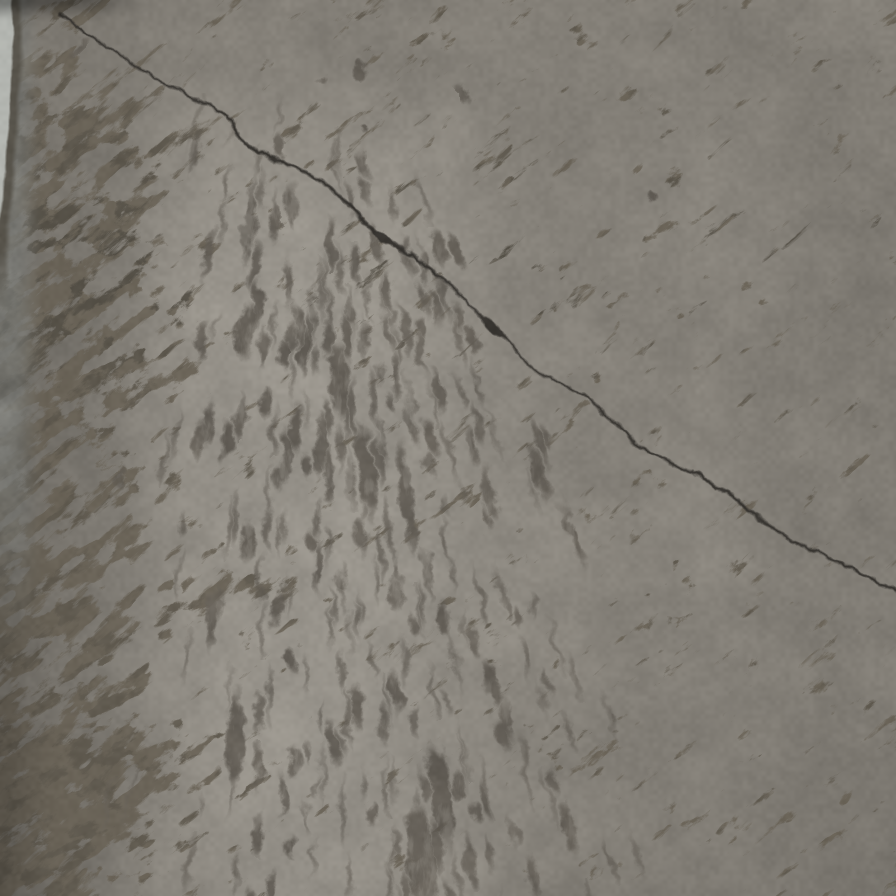
A Shadertoy shader for this texture:

```glsl
// Weathered concrete: a pale worn patch with chipped streaks fanning down,
// a brown stain along the left side and one thin crack running diagonally.
// Streaks live in a polar grid around an apex; mottling is value-noise fbm.
const vec3 WALL = vec3(0.525, 0.508, 0.477);
const vec3 PALE = vec3(0.592, 0.575, 0.543);
const vec3 CHIP = vec3(0.385, 0.365, 0.335);
const vec3 STAIN = vec3(0.405, 0.378, 0.33);
const vec3 STAIN_DARK = vec3(0.305, 0.287, 0.25);
const vec3 CRACK = vec3(0.20, 0.19, 0.175);
const vec3 STRIP = vec3(0.47, 0.475, 0.46);
const vec3 GAP_LIGHT = vec3(0.70, 0.71, 0.69);
const vec2 FAN_APEX = vec2(0.34, 1.22);
const vec2 FAN_CELL = vec2(0.036, 0.075);  // angle, radius
const int FAN_LAYERS = 5;
const float STREAK_CHANCE = 0.52;
const float CRACK_WIDTH = 0.0012;
const float SOFT = 0.0025;

const vec2 CRACK_PATH[14] = vec2[14](
  vec2(.065, .984), vec2(.17, .914), vec2(.254, .87), vec2(.271, .841),
  vec2(.352, .802), vec2(.426, .736), vec2(.456, .72), vec2(.553, .632),
  vec2(.599, .586), vec2(.658, .555), vec2(.71, .505), vec2(.794, .46),
  vec2(.885, .397), vec2(1.01, .335));

// Large chips: centre, half width, half length
const vec4 CHIPS[10] = vec4[10](
  vec4(.279, .755, .005, .045), vec4(.325, .77, .006, .02),
  vec4(.273, .63, .011, .03), vec4(.378, .575, .01, .042),
  vec4(.407, .475, .01, .05), vec4(.452, .45, .008, .048),
  vec4(.263, .175, .009, .05), vec4(.64, .405, .005, .032),
  vec4(.47, .04, .016, .06), vec4(.491, .11, .011, .055));

// Pits: centre, radius
const vec3 PITS[5] = vec3[5](vec3(.401, .92, .007), vec3(.358, .907, .004),
  vec3(.41, .858, .004), vec3(.728, .778, .005), vec3(.315, .475, .004));

float hash(vec2 p) { return fract(sin(dot(p, vec2(127.1, 311.7))) * 43758.5); }

float noise(vec2 p) {
  vec2 i = floor(p), f = fract(p);
  f = f * f * (3.0 - 2.0 * f);
  return mix(mix(hash(i), hash(i + vec2(1, 0)), f.x),
             mix(hash(i + vec2(0, 1)), hash(i + vec2(1, 1)), f.x), f.y);
}

float fbm(vec2 p) {
  float sum = 0.0, amp = 0.5;
  for (int i = 0; i < 5; i++, amp *= 0.5) {
    sum += amp * noise(p);
    p = mat2(1.6, 1.2, -1.2, 1.6) * p + 7.3;
  }
  return sum;
}

float bump(float x, float width) { return exp(-x * x / (width * width)); }

float segment(vec2 p, vec2 a, vec2 b) {
  vec2 d = b - a;
  return length(p - a - d * clamp(dot(p - a, d) / dot(d, d), 0.0, 1.0));
}

// Soft ellipse with its long axis pointing away from the fan apex
float chip(vec2 p, vec2 centre, vec2 size) {
  vec2 axis = normalize(centre - FAN_APEX), d = p - centre;
  vec2 q = vec2(d.x * axis.y - d.y * axis.x, dot(d, axis));
  return 1.0 - smoothstep(-SOFT, SOFT, (length(q / size) - 1.0) * size.x);
}

// Chance of streaks: a widening band with a thin spread to both sides
float fanDensity(vec2 p) {
  float core = bump(p.x - mix(0.44, 0.38, p.y), mix(0.16, 0.09, p.y));
  core *= 1.0 - smoothstep(0.66, 0.78, p.y);
  float reach = smoothstep(0.17, 0.23, p.x) * (1.0 - smoothstep(0.68, 0.80, p.x + 0.35 * p.y));
  return (core + 0.18 * reach) * (1.0 - smoothstep(0.80, 0.92, p.y));
}

float fanStreaks(vec2 p) {
  vec2 d = p - FAN_APEX, polar = vec2(atan(d.x, -d.y), length(d));
  float cover = 0.0;
  for (int i = 0; i < FAN_LAYERS; i++) {
    vec2 shift = vec2(0.37, 0.61) * float(i);
    vec2 id = floor(polar / FAN_CELL + shift), key = id + 31.0 * float(i);
    vec2 jitter = vec2(hash(key + 3.1), hash(key + 8.7)) - 0.5;
    vec2 at = (id + 0.5 + jitter * vec2(0.4, 0.3) - shift) * FAN_CELL;
    vec2 centre = FAN_APEX + at.y * vec2(sin(at.x), -cos(at.x));
    float big = hash(key + 5.3);
    vec2 size = mix(vec2(0.0025, 0.009), vec2(0.007, 0.028), vec2(big * big, hash(key + 1.9)));
    float present = step(hash(key), STREAK_CHANCE * fanDensity(centre));
    cover = max(cover, present * chip(p, centre, size) * mix(0.55, 1.0, big));
  }
  return cover;
}

void mainImage(out vec4 fragColor, in vec2 fragCoord) {
  vec2 p = fragCoord / iResolution.xy;
  float cloud = fbm(p * 5.0) - 0.5, mottle = fbm(p * 28.0 + 4.0) - 0.5;
  vec2 wobble = vec2(fbm(p * 60.0), fbm(p * 60.0 + 19.0)) - 0.5;
  // Wall tone and pale worn patch
  float worn = bump(p.x - 0.33, 0.24) * (1.0 - smoothstep(0.68, 0.98, p.y));
  vec3 col = mix(WALL, PALE, clamp(worn * 0.95 + cloud * 0.4, 0.0, 1.0));
  col *= 1.0 + 0.10 * cloud + 0.13 * mottle - 0.07 * smoothstep(0.55, 1.0, p.x) * (1.0 - 0.6 * p.y);
  // Brown stain broken by slanted scratches
  vec2 slant = mat2(0.8, -0.6, 0.6, 0.8) * (p + 0.06 * cloud + 0.02 * mottle);
  float edge = 0.155 + 0.04 * bump(p.y - 0.10, 0.09) + 0.10 * cloud;
  float side = (1.0 - smoothstep(-0.08, 0.07, p.x - edge)) * mix(1.0, 0.6, smoothstep(0.80, 0.93, p.y));
  float ledge = bump(p.x - 0.24, 0.08) * bump(p.y - 0.27 - 0.25 * p.x, 0.022);
  float stain = mix(0.27, 0.53, side) + 0.22 * ledge + 0.16 * side * bump(p.y - 0.11, 0.08);
  float worked = smoothstep(-0.03, 0.10, stain - 0.95 * fbm(slant * vec2(32.0, 85.0)));
  float dark = smoothstep(0.46, 0.64, fbm(slant * vec2(38.0, 90.0) + 9.0));
  dark *= 0.45 + 0.55 * bump(p.y - 0.70, 0.12);
  col = mix(col * (1.0 - 0.13 * side), mix(STAIN, STAIN_DARK, dark), worked * 0.88);
  // Chipped streaks and pits
  vec2 rough = p + 0.020 * wobble;
  float chips = fanStreaks(rough);
  for (int i = 0; i < 10; i++) chips = max(chips, chip(rough, CHIPS[i].xy, CHIPS[i].zw));
  for (int i = 0; i < 5; i++) chips = max(chips, chip(rough, PITS[i].xy, PITS[i].zz));
  chips *= 0.6 + 0.4 * smoothstep(0.25, 0.5, fbm(p * vec2(90.0, 35.0)));
  col = mix(col, CHIP * (1.0 + 0.3 * mottle), chips * 0.95);
  // Crack of uneven width with two knots
  float dist = 1.0;
  rough = p + 0.012 * wobble;
  for (int i = 0; i < 13; i++) dist = min(dist, segment(rough, CRACK_PATH[i], CRACK_PATH[i + 1]));
  dist -= 0.004 * bump(length(p - vec2(.427, .736)), 0.009) + 0.005 * bump(length(p - vec2(.55, .634)), 0.013);
  float crack = 1.0 - smoothstep(-0.6, 0.9, (dist - CRACK_WIDTH * (1.0 + 2.0 * cloud)) / SOFT);
  col = mix(col, CRACK, crack * 0.95);
  // Left border: grey strip, dark seam, bright gap and shaded corners
  float strip = (1.0 - smoothstep(0.015, 0.05, p.x)) * smoothstep(0.25, 0.5, p.y);
  col = mix(col, STRIP * (1.0 + 0.5 * mottle), strip * 0.7);
  float upper = smoothstep(0.64, 0.74, p.y);
  float seam = p.x - 0.018 * smoothstep(0.66, 0.96, p.y) - 0.008 * mottle;
  col = mix(col, STAIN_DARK, upper * (1.0 - smoothstep(0.002, 0.010, abs(seam))) * 0.75);
  col = mix(col, GAP_LIGHT, upper * (1.0 - smoothstep(-0.006, -0.002, seam)));
  col *= 1.0 - 0.35 * smoothstep(0.975, 1.0, p.y) * (1.0 - smoothstep(0.06, 0.18, p.x));
  col *= 1.0 - 0.16 * (1.0 - smoothstep(0.0, 0.07, p.x)) * (1.0 - smoothstep(0.1, 0.6, p.y));
  fragColor = vec4(col + 0.03 * (noise(p * 190.0) - 0.5), 1.0);
}
```
